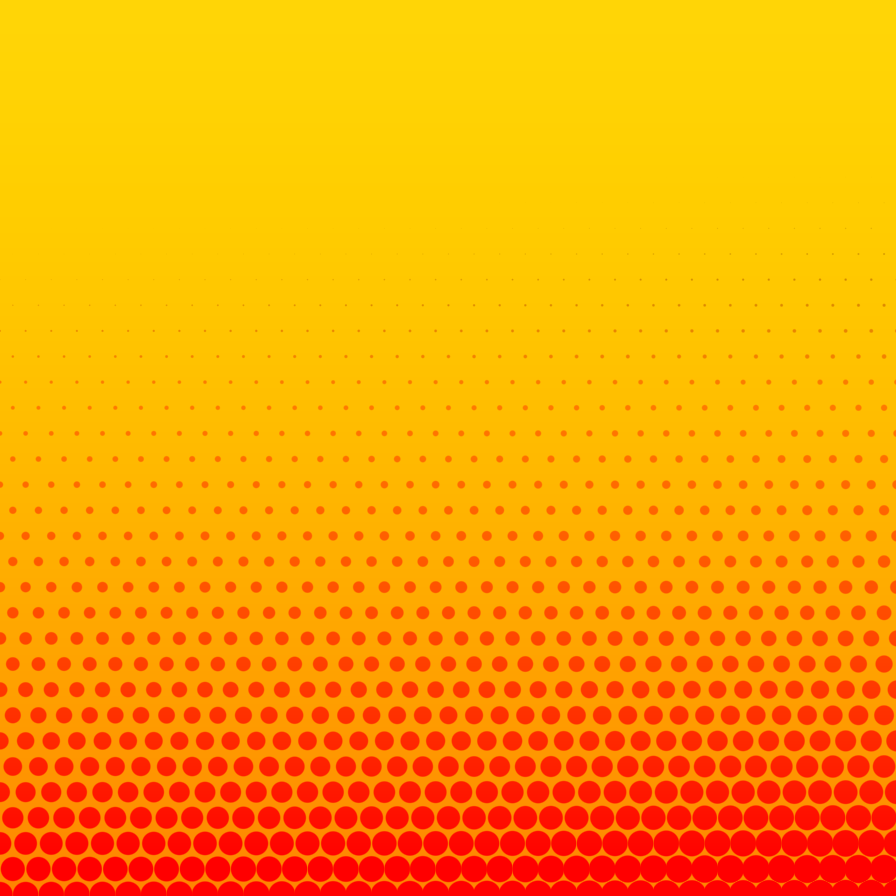
This background is drawn by a three.js fragment shader. Its source:

```glsl
// Halftone background: a yellow to orange vertical gradient under a staggered
// lattice of dots. Dots swell along a slightly tilted ramp toward the lower
// right and redden toward the bottom until they merge.

#define PITCH 0.0286       // spacing of rows and of dots in a row
#define ROW_SHIFT 0.0015   // height of the lowest row
#define RAMP_START 0.7526  // height at the left side where dots vanish
#define RAMP_TILT 0.085    // rise of that line toward the right
#define DOT_GROWTH 0.0218  // radius at one unit below the line
#define DOT_POWER 1.5      // how the radius accelerates
#define EDGE 0.001         // half width of the soft edge

varying vec2 vUv;

// Radius of the dot centred at a point
float dotRadius(vec2 center) {
  float depth = max(RAMP_START + RAMP_TILT * center.x - center.y, 0.0);
  return DOT_GROWTH * pow(depth, DOT_POWER);
}

// Coverage by the nearest dot of one row; odd rows move by half a pitch
float rowCoverage(vec2 p, float row) {
  float offset = 0.5 * mod(row, 2.0);
  float column = floor(p.x / PITCH - offset + 0.5) + offset;
  vec2 center = vec2(column * PITCH, row * PITCH + ROW_SHIFT);
  float radius = dotRadius(center);
  float dist = length(p - center) - radius;
  float fade = min(radius / EDGE, 1.0);
  return fade * (1.0 - smoothstep(-EDGE, EDGE, dist));
}

// Adjacent rows are included since large dots overlap
float halftone(vec2 p) {
  float nearestRow = floor((p.y - ROW_SHIFT) / PITCH + 0.5);
  float coverage = 0.0;
  for (int i = -1; i <= 1; i++) {
    coverage = max(coverage, rowCoverage(p, nearestRow + float(i)));
  }
  return coverage;
}

// Yellow at the top, orange at the bottom
vec3 backgroundColor(float depth) {
  float green = 0.835 - 0.32 * pow(depth, 1.6);
  float blue = 0.025 * (1.0 - smoothstep(0.0, 0.25, depth));
  return vec3(1.0, green, blue);
}

// Brownish small dots turn orange, then pure red
vec3 dotColor(float depth) {
  float red = mix(0.78, 1.0, smoothstep(0.25, 0.46, depth));
  float green = max(0.61 - 0.66 * depth * depth, 0.0);
  return vec3(red, green, 0.0);
}

void main() {
  float depth = clamp(1.0 - vUv.y, 0.0, 1.0);
  vec3 color = mix(backgroundColor(depth), dotColor(depth), halftone(vUv));
  gl_FragColor = vec4(color, 1.0);
}
```
